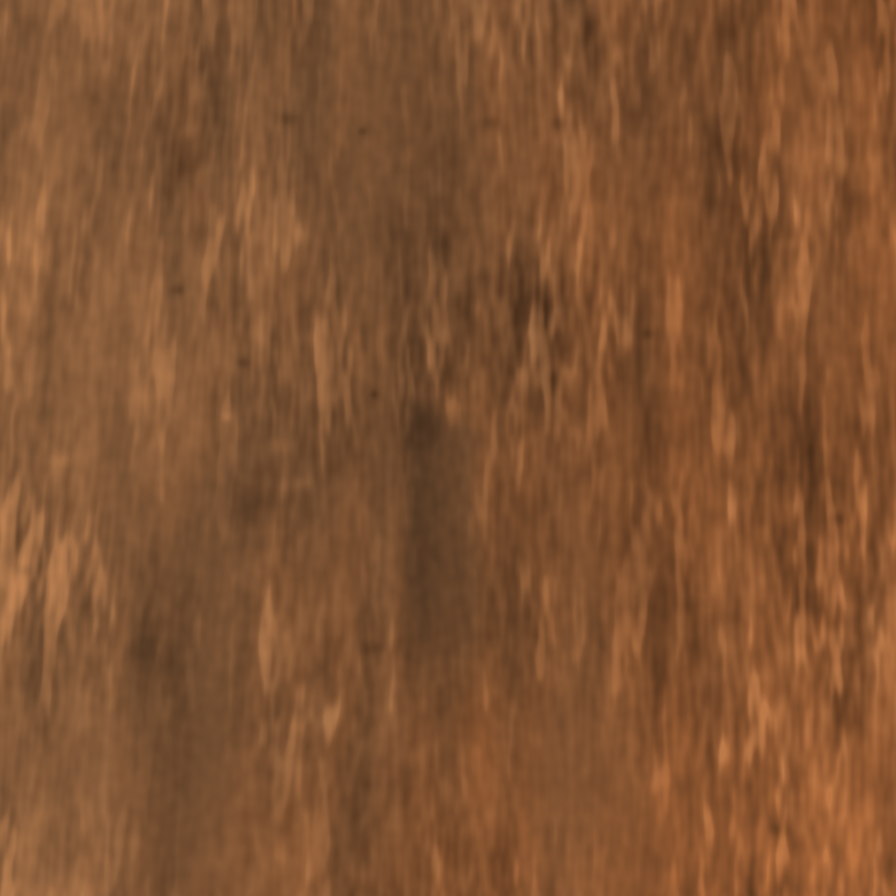
This texture is drawn by a WebGL 2 fragment shader. Its source:

```glsl
#version 300 es
precision highp float;

uniform vec2 u_resolution;
out vec4 fragColor;

#define BASE_TONE 0.512
#define BROAD_CONTRAST 0.155
#define STREAK_CONTRAST 0.11
#define FIBRE_CONTRAST 0.10
#define HAIR_CONTRAST 0.09
#define PALE_STREAK 0.075
#define STAIN_DEPTH 0.13
#define LEAN 0.08
#define FLECKS 16
#define MATTE_TINT vec3(1.0, 0.680, 0.430)
#define WARM_TINT vec3(1.0, 0.605, 0.335)
#define STAIN_TINT vec3(1.0, 0.680, 0.430)

float hash(vec2 p) {
    vec3 q = fract(p.xyx * 0.1031);
    q += dot(q, q.yzx + 33.33);
    return fract((q.x + q.y) * q.z);
}

float cornerSlope(vec2 cell, vec2 offset) {
    float angle = 6.2832 * hash(cell);
    return dot(vec2(cos(angle), sin(angle)), offset);
}

float gradientNoise(vec2 p) {
    vec2 i = floor(p), f = p - i;
    vec2 u = f * f * f * (f * (f * 6.0 - 15.0) + 10.0);
    vec2 e = vec2(1.0, 0.0);
    float low = mix(cornerSlope(i, f), cornerSlope(i + e, f - e), u.x);
    float high = mix(cornerSlope(i + e.yx, f - e.yx), cornerSlope(i + 1.0, f - 1.0), u.x);
    return mix(low, high, u.y);
}

// Soft tall blotches that alternate low and high across the board
float stainMask(vec2 p) {
    float mask = 0.0;
    for (int i = 0; i < 4; i++) {
        float k = float(i);
        vec2 centre = vec2(0.23 + 0.205 * k, 0.5 - 0.25 * cos(3.1416 * k));
        vec2 d = (p - centre) / vec2(0.075 + 0.045 * mod(k, 2.0), 0.34);
        mask += (1.0 - 0.25 * k) * exp(-dot(d, d));
    }
    return mask;
}

// Dark strip with a crisp left edge and a fading right side
float stripMask(vec2 p) {
    float sides = smoothstep(0.447, 0.459, p.x) * (1.0 - smoothstep(0.515, 0.56, p.x));
    float ends = smoothstep(0.18, 0.34, p.y) * (1.0 - smoothstep(0.52, 0.56, p.y));
    return sides * ends;
}

// Small scattered dents and pale chips
float fleckTone(vec2 p) {
    float tone = 0.0;
    for (int i = 0; i < FLECKS; i++) {
        float k = float(i);
        vec2 centre = vec2(hash(vec2(k, 71.0)), hash(vec2(k, 93.0)));
        vec2 size = mix(vec2(0.005), vec2(0.014, 0.009), hash(vec2(k, 37.0)));
        vec2 d = (p - centre) / size;
        float sharpTone = mod(k, 4.0) < 1.0 ? 0.08 : -0.08;
        tone += sharpTone * exp(-dot(d, d));
    }
    return tone;
}

void main() {
    vec2 p = gl_FragCoord.xy / u_resolution.y;

    // Grain space: leaning on the left, upright on the right
    vec2 g = p;
    g.x -= LEAN * (1.0 - smoothstep(0.1, 0.5, p.x)) * (p.y - 0.5);
    g.x += 0.006 * gradientNoise(p * vec2(4.0, 2.5) + 17.0);

    // Streak layers, each broken into shorter lengths as it gets finer
    float broad = gradientNoise(g * vec2(5.0, 1.8) + 5.3)
                + 0.75 * gradientNoise(g * vec2(12.0, 3.2) + 31.7);
    float streak = gradientNoise(g * vec2(27.0, 5.0) + 47.1);
    float fibre = gradientNoise(g * vec2(58.0, 13.0) + 61.9);
    float hair = gradientNoise(g * vec2(115.0, 26.0) + 83.3);
    float mottle = gradientNoise(p * vec2(75.0, 60.0) + 11.1)
                 + 0.7 * gradientNoise(p * vec2(22.0, 17.0) + 3.1);

    // Sparse pale streaks with crisp sides and ragged ends
    float pale = gradientNoise(g * vec2(34.0, 4.5) + 23.9) + 0.35 * fibre + 0.3 * hair;
    pale = smoothstep(0.12, 0.42, pale);

    // Stains blur the grain beneath them
    vec2 ragged = g + vec2(0.03, 0.10) * gradientNoise(g * vec2(11.0, 4.0) + 7.7);
    float stain = clamp(stainMask(ragged) * (0.95 + 0.7 * broad), 0.0, 1.0);
    float strip = stripMask(p + vec2(0.008, 0.04) * streak);
    float cover = clamp(stain + 0.8 * strip, 0.0, 1.0);
    float patchiness = 0.95 + 1.1 * gradientNoise(p * vec2(5.0, 4.0) + 53.0);
    patchiness += 0.25 * smoothstep(0.4, 0.9, p.x);
    float clarity = patchiness * mix(1.0, 0.4, cover);

    // Worn rim beside the strip and a honey glow in the lower right corner
    float rim = exp(-pow((p.x - 0.434 + 0.01 * streak) / 0.011, 2.0));
    rim *= smoothstep(0.02, 0.2, p.y) * (1.0 - smoothstep(0.42, 0.53, p.y));
    vec2 toGlow = (p - vec2(0.92, 0.02)) / vec2(0.35, 0.13);
    float glow = exp(-dot(toGlow, toGlow));

    float tone = BASE_TONE + BROAD_CONTRAST * broad;
    tone += clarity * (STREAK_CONTRAST * streak + FIBRE_CONTRAST * fibre
                     + HAIR_CONTRAST * hair + PALE_STREAK * pale);
    tone += 0.035 * mottle + 0.05 * glow + 0.07 * rim + fleckTone(p);
    tone += 0.045 * (1.0 - smoothstep(0.0, 0.25, p.x));
    tone -= STAIN_DEPTH * stain + 0.08 * strip;
    tone = clamp(tone, 0.27, 0.74);

    // Reddish varnish deepens the darker right side; worn wood stays pale
    float warmth = smoothstep(0.15, 0.85, p.x + 0.3 * (0.5 - p.y) + 0.3 * broad);
    warmth += 0.4 * streak + 0.3 * glow - 2.2 * (tone - 0.5);
    vec3 tint = mix(MATTE_TINT, WARM_TINT, clamp(warmth, 0.0, 1.0));
    tint = mix(tint, STAIN_TINT, 0.85 * cover);
    fragColor = vec4(tone * tint, 1.0);
}
```
